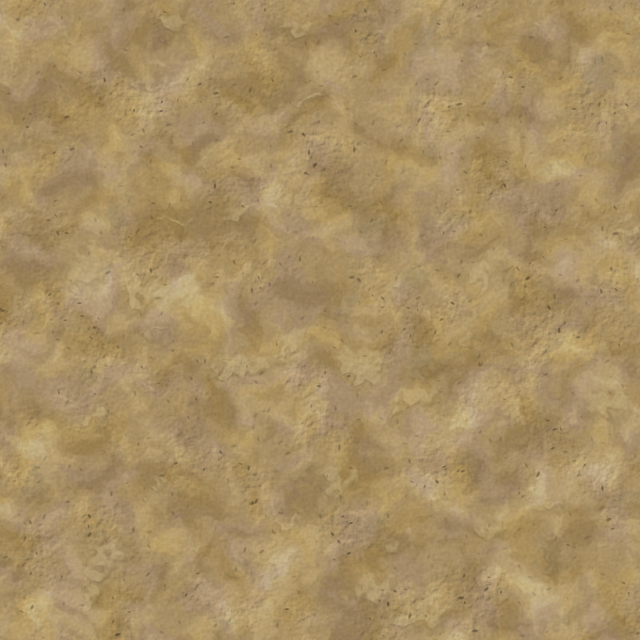
A Shadertoy shader for this texture:

```glsl
vec2 hash2(vec2 cell) {
    uvec2 q = uvec2(ivec2(cell)) * uvec2(1597u, 3812u) + uvec2(7919u, 104729u);
    uint n = (q.x ^ (q.y * 4093u)) * 74773u;
    n = (n ^ (n >> 15u)) * 48271u;
    n ^= n >> 13u;
    uint m = n * 69621u;
    m ^= m >> 16u;
    return vec2(n & 65535u, m & 65535u) / 65535.0;
}

float cornerSlope(vec2 cell, vec2 offset) {
    float angle = 6.2832 * hash2(cell).x;
    return dot(vec2(cos(angle), sin(angle)), offset);
}

float gradientNoise(vec2 p) {
    vec2 i = floor(p), f = fract(p), e = vec2(1.0, 0.0);
    vec2 u = f * f * f * (f * (f * 6.0 - 15.0) + 10.0);
    return mix(mix(cornerSlope(i, f), cornerSlope(i + e, f - e), u.x),
               mix(cornerSlope(i + e.yx, f - e.yx), cornerSlope(i + 1.0, f - 1.0), u.x), u.y);
}

float fbm(vec2 p) {
    float sum = 0.0, amplitude = 0.5;
    for (int i = 0; i < 5; i++) {
        sum += amplitude * gradientNoise(p);
        p = mat2(1.6, 1.2, -1.2, 1.6) * p + 17.3;
        amplitude *= 0.5;
    }
    return sum;
}

float grainHeight(vec2 p) {
    return gradientNoise(p * 70.0) + 0.6 * gradientNoise(p * 135.0 + 5.0)
         + 0.3 * gradientNoise(p * 220.0 + 9.0);
}

// Soft embedded lumps, pale or drab, each with a shadow below it
vec3 addLumps(vec3 colour, vec2 p) {
    vec2 home = floor(p);
    for (int y = -1; y <= 1; y++)
    for (int x = -1; x <= 1; x++) {
        vec2 cell = home + vec2(x, y);
        vec2 kind = hash2(cell + 31.0);
        vec2 d = p - cell - 0.15 - 0.7 * hash2(cell);
        float radius = mix(0.08, 0.27, kind.x * kind.x);
        vec2 stretch = vec2(mix(0.65, 1.1, kind.y), 1.2);
        float present = step(0.4, hash2(cell + 83.0).x);
        float shadow = smoothstep(radius + 0.1, radius - 0.06, length((d + vec2(-0.03, 0.07)) * stretch));
        float cover = smoothstep(radius + 0.05, radius - 0.08, length(d * stretch));
        vec3 tint = kind.y < 0.6 ? vec3(0.75, 0.67, 0.49) : vec3(0.61, 0.54, 0.40);
        colour *= 1.0 - 0.07 * present * shadow * (1.0 - cover);
        colour = mix(colour, tint, 0.5 * present * cover);
    }
    return colour;
}

// Tiny dark holes, slightly elongated at random angles
float pits(vec2 p) {
    vec2 home = floor(p);
    float dark = 0.0;
    for (int y = -1; y <= 1; y++)
    for (int x = -1; x <= 1; x++) {
        vec2 cell = home + vec2(x, y);
        vec2 kind = hash2(cell + 57.0);
        vec2 d = p - cell - hash2(cell);
        float angle = 6.2832 * kind.y;
        d = mat2(cos(angle), sin(angle), -sin(angle), cos(angle)) * d;
        float radius = mix(0.05, 0.13, kind.y);
        float hole = smoothstep(radius + 0.06, radius - 0.06, length(d * vec2(0.6, 1.2)));
        dark = max(dark, hole * step(0.76, kind.x));
    }
    return dark;
}

void mainImage(out vec4 fragColor, in vec2 fragCoord) {
    vec2 uv = fragCoord / iResolution.y;
    vec2 warp = vec2(fbm(uv * 11.0 + 3.0), fbm(uv * 11.0 + 41.0));
    vec2 p = uv + 0.07 * warp;

    // Mottled clay, from olive shade to pale sand
    float tone = fbm(p * vec2(8.0, 10.0)) + 0.55 * fbm(p * 27.0 + 60.0);
    vec3 colour = mix(vec3(0.595, 0.497, 0.328), vec3(0.655, 0.558, 0.388), smoothstep(-0.27, -0.02, tone));
    colour = mix(colour, vec3(0.710, 0.612, 0.430), smoothstep(-0.02, 0.18, tone));
    colour = mix(colour, vec3(0.760, 0.685, 0.510), smoothstep(0.18, 0.42, tone));

    // Drifts of grey and ochre
    float hue = fbm(p * 14.0 + 90.0);
    colour *= mix(vec3(1.0), vec3(0.985, 0.98, 1.07), smoothstep(0.0, 0.2, hue));
    colour *= mix(vec3(1.0), vec3(1.015, 1.0, 0.92), smoothstep(0.0, 0.25, -hue));

    colour = addLumps(colour, (uv + 0.06 * warp) * 10.0 + 0.35 * gradientNoise(uv * 55.0));

    // Crumbly relief in rough patches, lit from the upper left
    float rough = smoothstep(-0.08, 0.25, fbm(uv * 9.0 + 130.0));
    float slope = grainHeight(uv) - grainHeight(uv + vec2(-0.0014, 0.0016));
    float relief = slope * mix(0.06, 0.22, rough);
    relief -= 0.35 * rough * max(-slope - 0.2, 0.0);
    colour *= 1.0 + relief + 0.06 * gradientNoise(uv * 180.0 + 20.0);

    colour *= 1.0 - pits(uv * 48.0 + 0.3 * warp) * mix(0.12, 0.32, rough);
    fragColor = vec4(clamp(colour, 0.0, 1.0), 1.0);
}
```
